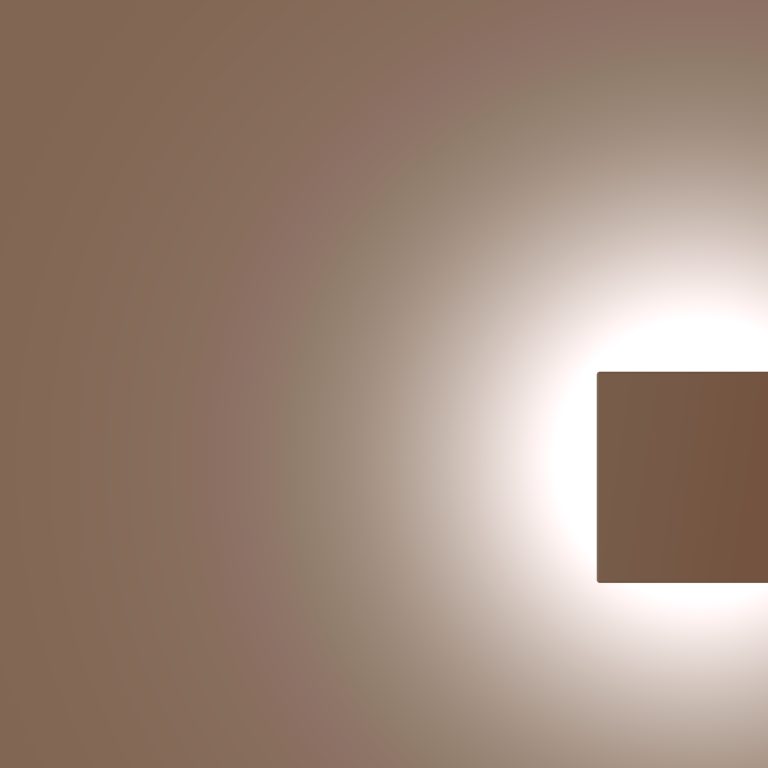
This background is drawn by a three.js fragment shader. Its source:

```glsl
varying vec2 vUv;

float roundedBox(vec2 p, vec2 halfSize, float radius) {
  vec2 q = abs(p) - halfSize + radius;
  return length(max(q, 0.0)) + min(max(q.x, q.y), 0.0) - radius;
}

// Warm wall lit by a soft round halo
vec3 litWall(vec2 uv) {
  float r = length((uv - vec2(0.911, 0.401)) * vec2(0.985, 1.015));
  vec3 wall = mix(vec3(0.525, 0.418, 0.35), vec3(0.505, 0.4, 0.325), smoothstep(0.65, 1.0, r));
  vec3 halo = vec3(0.727, 0.8, 0.9) * exp(-r * r / vec3(0.102, 0.11, 0.108));

  // Faint rose and olive rings where the halo fades
  float rose = exp(-pow((r - 0.595) / 0.05, 2.0));
  float olive = exp(-pow((r - 0.51) / 0.035, 2.0));
  vec3 tint = rose * vec3(0.006, -0.005, 0.015) + olive * vec3(-0.008, 0.008, 0.0);
  return min(wall + halo + tint, 1.0);
}

// Brown front panel, redder toward its right side
vec3 panelColor(vec2 uv) {
  float warmth = smoothstep(0.78, 1.0, uv.x - 0.15 * (uv.y - 0.38));
  return mix(vec3(0.465, 0.36, 0.285), vec3(0.455, 0.33, 0.255), warmth);
}

void main() {
  vec3 color = litWall(vUv);

  // Panel running past the right border
  float d = roundedBox(vUv - vec2(0.927, 0.3785), vec2(0.15, 0.1375), 0.004);
  vec3 panel = panelColor(vUv);

  // Thin shaded rim, paler on the left side
  float rim = smoothstep(-0.004, -0.001, d);
  float leftSide = 1.0 - smoothstep(0.778, 0.781, vUv.x);
  panel = mix(panel, mix(vec3(0.4, 0.3, 0.23), vec3(0.53, 0.48, 0.42), leftSide), rim * 0.6);

  color = mix(color, panel, 1.0 - smoothstep(-0.001, 0.001, d));
  gl_FragColor = vec4(color, 1.0);
}
```
